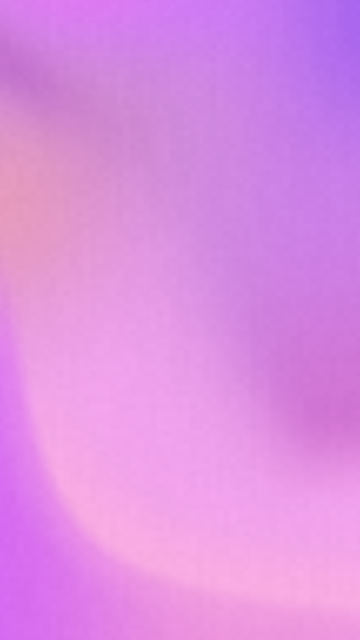
This background is drawn by a WebGL 2 fragment shader. Its source:

```glsl
#version 300 es
precision highp float;
// Soft pink and violet backdrop: a lavender field melts into pink along a
// sloping front, elliptical glows tint the corners, and a hyperbola bounds
// the violet rim along the left and bottom. A faint block grain covers it.

uniform vec2 u_resolution;
out vec4 outColor;

// Field colours
const vec3 LAVENDER  = vec3(0.820, 0.545, 0.875);
const vec3 PINK      = vec3(0.945, 0.635, 0.925);
const vec3 LILAC     = vec3(0.805, 0.505, 0.905);
const vec3 ORCHID    = vec3(0.820, 0.455, 0.825);
// Glow colours
const vec3 VIOLET    = vec3(0.655, 0.395, 0.935);
const vec3 TOP_LILAC = vec3(0.805, 0.475, 0.975);
const vec3 MAGENTA   = vec3(0.875, 0.480, 0.950);
const vec3 PLUM      = vec3(0.740, 0.410, 0.780);
const vec3 MAUVE     = vec3(0.795, 0.530, 0.815);
const vec3 PEACH     = vec3(0.900, 0.605, 0.725);
const vec3 ROSE      = vec3(0.975, 0.675, 0.880);
// Rim colours
const vec3 RIM_LEFT  = vec3(0.840, 0.415, 0.945);
const vec3 RIM_RIGHT = vec3(0.925, 0.575, 0.860);

// Rim curve: (x + RIM_SHIFT) * y = RIM_BEND, with y stretched by RIM_STRETCH
const float RIM_SHIFT   = 0.05;
const float RIM_BEND    = 0.091;
const float RIM_STRETCH = 1.778;

// Downward slope of the plum shadow
const float PLUM_SLOPE = 0.35;

// Grain cells across the canvas, and strength
const vec2  GRAIN_CELLS = vec2(54.0, 96.0);
const float GRAIN       = 0.022;

float hash(vec2 p) {
    return fract(sin(dot(p, vec2(127.1, 311.7))) * 43758.5453);
}

// Blocky value noise in 0..1: flat cells with softened borders
float blocks(vec2 p) {
    vec2 i = floor(p);
    vec2 f = smoothstep(0.25, 0.75, fract(p));
    float low  = mix(hash(i), hash(i + vec2(1.0, 0.0)), f.x);
    float high = mix(hash(i + vec2(0.0, 1.0)), hash(i + 1.0), f.x);
    return mix(low, high, f.y);
}

// Elliptical Gaussian falloff, 1 at the centre
float glow(vec2 p, vec2 centre, vec2 radius) {
    vec2 d = (p - centre) / radius;
    return exp(-dot(d, d));
}

// Approximate signed distance to the rim curve, positive inside
float rimDistance(vec2 p) {
    vec2 q = vec2(p.x + RIM_SHIFT, p.y * RIM_STRETCH);
    return (q.x * q.y - RIM_BEND) / length(q);
}

// Lavender above, pink below; the front tightens toward the right
vec3 field(vec2 p) {
    vec3 rightSide = mix(ORCHID, LILAC, smoothstep(0.30, 0.70, p.y));
    vec3 upper = mix(LAVENDER, rightSide, smoothstep(0.45, 0.92, p.x));
    float front = mix(0.63, 0.280, smoothstep(0.28, 0.88, p.x));
    float spread = mix(0.28, 0.085, smoothstep(0.45, 0.92, p.x));
    return mix(PINK, upper, smoothstep(front - spread, front + spread, p.y));
}

void main() {
    vec2 p = gl_FragCoord.xy / u_resolution;
    vec3 color = field(p);

    // Upper glows
    color = mix(color, TOP_LILAC, 0.9 * glow(p, vec2(0.50, 1.02), vec2(0.46, 0.12)));
    color = mix(color, VIOLET, glow(p, vec2(1.06, 0.99), vec2(0.27, 0.20)));
    color = mix(color, MAUVE, 0.7 * glow(p, vec2(0.27, 0.80), vec2(0.24, 0.11)));
    color = mix(color, PEACH, 0.9 * glow(p, vec2(0.0, 0.68), vec2(0.29, 0.17)));
    vec2 sheared = p + vec2(0.0, PLUM_SLOPE * p.x);
    color = mix(color, PLUM, 0.75 * glow(sheared, vec2(0.0, 0.910), vec2(0.22, 0.06)));
    color = mix(color, MAGENTA, glow(p, vec2(0.21, 1.02), vec2(0.26, 0.075)));

    // Rose light gathered just inside the rim
    float d = rimDistance(p);
    float lowerPart = 1.0 - smoothstep(0.15, 0.5, p.y);
    color = mix(color, ROSE, 0.9 * lowerPart * exp(-pow((d - 0.03) / 0.11, 2.0)));

    // Violet rim, sharp at its inner edge and fading up the left side
    float inner = 1.0 - smoothstep(-0.04, 0.022, d);
    float deep = 1.0 - smoothstep(-0.19, 0.02, d);
    float outside = mix(inner, deep, 0.5) * (1.0 - smoothstep(0.40, 0.64, p.y));
    vec3 rim = mix(RIM_LEFT, RIM_RIGHT, smoothstep(-0.05, 0.62, p.x));
    color = mix(color, rim, outside);

    // Faint block grain, with weak vertical streaks
    vec2 cell = p * GRAIN_CELLS;
    float grain = 0.6 * blocks(cell) + 0.4 * blocks(cell * vec2(1.0, 0.12) + 17.0);
    color += GRAIN * (grain - 0.5);

    outColor = vec4(color, 1.0);
}
```
